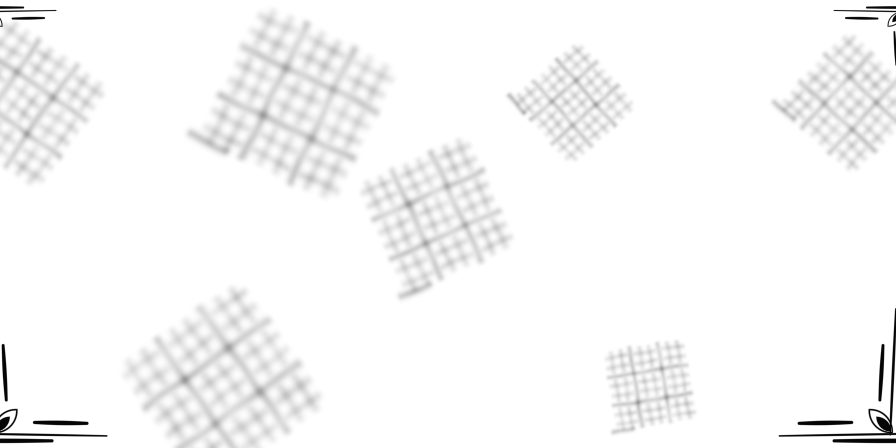
A WebGL 1 fragment shader for this background:

```glsl
precision highp float;
// Soft grey nested lattices scattered on white paper, framed by inked corners.
// Each lattice is a blurred crossing of line pairs with a smaller crossing in
// each of its nine cells; the corners are one stroke motif, mirrored and scaled.

uniform vec2 u_resolution;

#define LATTICE_COUNT 7
#define LATTICE_SIZE 0.14    // mean half side, in canvas heights
#define SIZE_VARIATION 0.045
#define BLUR 0.06            // line softness, relative to the half side
#define MAIN_TONE 0.17
#define FINE_TONE 0.10
#define ACCENT_TONE 0.20
#define WOBBLE 0.035         // hand-drawn bend of the lattice lines
#define TOP_SCALE 0.6        // size of the upper corners against the lower

const float PI = 3.14159;

vec2 hashGradient(vec2 cell) {
  float angle = 2.0 * PI * fract(sin(dot(cell, vec2(127.1, 311.7))) * 4375.85);
  return vec2(cos(angle), sin(angle));
}

float gradientNoise(vec2 p) {
  vec2 i = floor(p), f = fract(p);
  vec2 u = f * f * f * (f * (f * 6.0 - 15.0) + 10.0);
  vec2 e = vec2(1.0, 0.0);
  float a = dot(hashGradient(i), f);
  float b = dot(hashGradient(i + e.xy), f - e.xy);
  float c = dot(hashGradient(i + e.yx), f - e.yx);
  float d = dot(hashGradient(i + e.xx), f - e.xx);
  return mix(mix(a, b, u.x), mix(c, d, u.x), u.y);
}

mat2 rotation(float angle) {
  float c = cos(angle), s = sin(angle);
  return mat2(c, -s, s, c);
}

// Distance to a segment in x, position along it from 0 to 1 in y
vec2 segment(vec2 p, vec2 a, vec2 b) {
  vec2 ab = b - a;
  float t = clamp(dot(p - a, ab) / dot(ab, ab), 0.0, 1.0);
  return vec2(length(p - a - ab * t), t);
}

// Two blurred pairs of parallel lines crossing at right angles
float crossing(vec2 p, float gap, float arm, float blur) {
  vec2 d = (abs(p) - gap) / blur;
  vec2 ends = 1.0 - smoothstep(arm - blur, arm + blur, abs(p.yx));
  vec2 lines = exp(-d * d) * ends;
  return lines.x + lines.y;
}

float lattice(vec2 p, float size, float seed) {
  vec2 q = p / size;
  q += WOBBLE * vec2(gradientNoise(q * 2.0 + seed * 7.3),
                     gradientNoise(q * 2.0 - seed * 5.1));
  float pressure = 1.0 + 0.5 * gradientNoise(q * 2.5 + seed * 3.7);
  float cell = 2.0 / 3.0;
  vec2 inCell = q - cell * clamp(floor(q / cell + 0.5), -1.0, 1.0);
  float coarse = crossing(q, cell * 0.5, 0.96, BLUR);
  float fine = crossing(inCell, cell * 0.165, cell * 0.4, BLUR);
  float d = segment(q, vec2(-1.02, -0.93), vec2(-0.55, -0.93)).x / BLUR;
  return pressure * (MAIN_TONE * coarse + FINE_TONE * fine
                     + ACCENT_TONE * exp(-d * d));
}

// Scatter the lattices across the width at alternating heights and tilts
float scatteredLattices(vec2 p, float aspect) {
  float shade = 0.0;
  for (int n = 0; n < LATTICE_COUNT; n++) {
    float i = float(n);
    float odd = mod(i, 2.0);
    float drift = sin(i * 0.95 + 0.2);
    float x = 0.025 + 0.154 * i + 0.08 * odd * sin(i * PI / 3.0);
    float y = 0.77 - 0.44 * odd - 0.19 * cos(PI * 0.5 * (i - 1.0));
    float tilt = radians(mix(-38.0, 23.0, odd) + 14.0 * drift);
    vec2 local = rotation(tilt) * (p - vec2(x * aspect, y));
    shade += lattice(local, LATTICE_SIZE + SIZE_VARIATION * drift, i);
  }
  return shade;
}

// Brush line that thins toward both ends
float brush(vec2 p, vec2 a, vec2 b, float radius) {
  vec2 s = segment(p, a, b);
  return s.x - radius * (0.7 + 0.3 * sin(PI * s.y));
}

// Pointed leaf lying along the diagonal
float leaf(vec2 p, float halfLength, float halfWidth) {
  p = rotation(PI * 0.25) * p;
  float radius = (halfLength * halfLength + halfWidth * halfWidth) / (2.0 * halfWidth);
  return length(vec2(p.x, abs(p.y) + radius - halfWidth)) - radius;
}

float cornerMotif(vec2 c) {
  float d = brush(c, vec2(0.036, 0.107), vec2(0.029, 0.229), 0.0045);
  d = min(d, brush(c, vec2(0.099, 0.057), vec2(0.216, 0.055), 0.005));
  d = min(d, brush(c, vec2(-0.1, 0.016), vec2(0.138, 0.016), 0.005));
  d = min(d, brush(c, vec2(-0.1, 0.033), vec2(0.26, 0.027), 0.0024));
  d = min(d, brush(c, vec2(0.0, 0.31), vec2(0.013, 0.03), 0.003));
  d = min(d, abs(leaf(c - vec2(0.034, 0.06), 0.036, 0.016)) - 0.0018);
  return min(d, leaf(c - vec2(0.027, 0.053), 0.024, 0.010));
}

void main() {
  vec2 p = gl_FragCoord.xy / u_resolution.y;
  float aspect = u_resolution.x / u_resolution.y;
  float paper = 1.0 - min(scatteredLattices(p, aspect), 0.5);

  // Fold the canvas into one corner; upper and left ones sit further out
  float top = step(0.5, p.y), left = step(p.x, aspect * 0.5);
  float scale = mix(1.0, TOP_SCALE, top);
  vec2 corner = min(p, vec2(aspect, 1.0) - p) / scale;
  corner += vec2(0.022 * left + 0.03 * top, -0.012 * top);
  float soft = 0.75 / u_resolution.y;
  float ink = 1.0 - smoothstep(-soft, soft, cornerMotif(corner) * scale);

  gl_FragColor = vec4(vec3(mix(paper, 0.02, ink)), 1.0);
}
```
